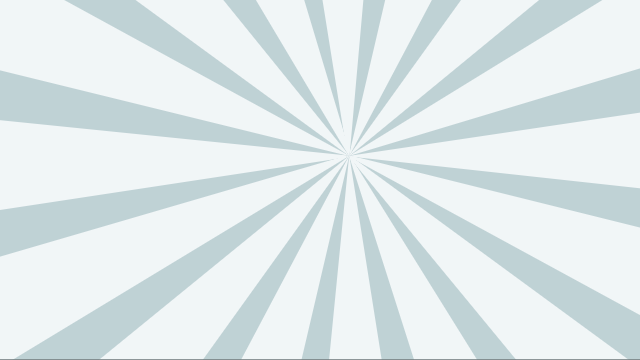
Reproduce this background procedurally as a Shadertoy shader.

```glsl
const int RAYS = 16;

// Per ray: angular nudge and half-width in degrees, gap between hub and tip
const vec3 rayShape[RAYS] = vec3[RAYS](
    vec3(0.0, 4.15, 0.002), vec3(0.4, 3.92, 0.007),
    vec3(0.6, 3.93, 0.009), vec3(0.8, 4.03, 0.014),
    vec3(0.3, 3.80, 0.072), vec3(-0.2, 4.10, 0.012),
    vec3(0.0, 3.75, 0.007), vec3(0.1, 4.00, 0.009),
    vec3(-0.15, 3.82, 0.046), vec3(0.1, 4.00, 0.002),
    vec3(0.6, 3.90, 0.005), vec3(0.5, 3.78, 0.002),
    vec3(0.75, 4.35, 0.007), vec3(0.6, 3.80, 0.035),
    vec3(0.0, 3.84, 0.032), vec3(-0.2, 3.86, 0.025));

// Signed distance to the sides of a wedge opening along an angle
float wedge(vec2 p, float angle, float halfAngle, float tip) {
    vec2 axis = vec2(cos(angle), sin(angle));
    float along = dot(p, axis) - tip;
    float across = abs(dot(p, vec2(-axis.y, axis.x)));
    return across * cos(halfAngle) - along * sin(halfAngle);
}

void mainImage(out vec4 fragColor, in vec2 fragCoord) {
    float pixel = 1.0 / iResolution.y;
    vec2 uv = fragCoord / iResolution.xy;
    float aspect = iResolution.x / iResolution.y;
    vec2 hub = vec2(0.5456 * aspect, 0.567);
    vec2 p = vec2(uv.x * aspect, uv.y) - hub;

    // Evenly spaced rays around the hub
    float nearest = 1e3;
    for (int i = 0; i < RAYS; i++) {
        vec3 shape = rayShape[i];
        float angle = radians(12.6 + 360.0 / float(RAYS) * float(i) + shape.x);
        nearest = min(nearest, wedge(p, angle, radians(shape.y), shape.z));
    }
    float ray = clamp(0.5 - nearest / pixel, 0.0, 1.0);
    vec3 color = mix(vec3(0.947, 0.963, 0.969), vec3(0.749, 0.824, 0.836), ray);

    // Hairline along the lower border
    float line = clamp((0.0022 - uv.y) / pixel + 0.5, 0.0, 1.0);
    color = mix(color, vec3(0.45, 0.49, 0.50), line);

    fragColor = vec4(color, 1.0);
}
```
